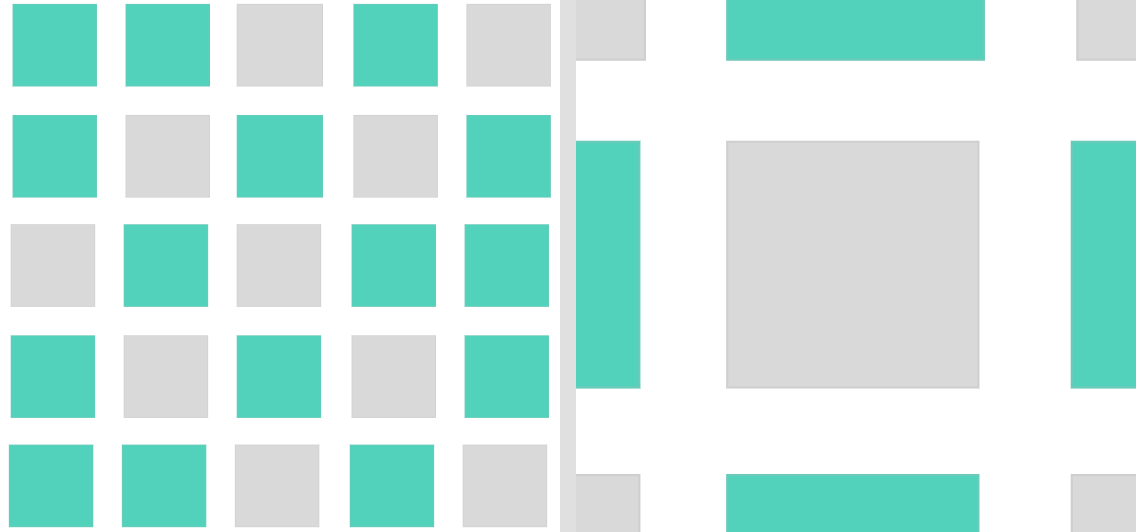
Left, the full canvas; right, a detail of the centre.
Write a WebGL 2 fragment shader that draws this pattern.

```glsl
#version 300 es
precision highp float;

uniform vec2 u_resolution;
out vec4 fragColor;

// Lengths are fractions of the canvas, measured from its top left
#define COUNT 5.0
#define ORIGIN vec2(0.0224, 0.0073)
#define PITCH vec2(0.2018, 0.2071)
#define SIZE vec2(0.1508, 0.1553)
#define JOG vec2(0.0033, 0.0017)
#define RIM_WIDTH 0.0014
#define RIM_AMOUNT 0.25
#define PAPER vec3(1.0)
#define TEAL vec3(0.325, 0.824, 0.733)
#define GREY vec3(0.851)
#define RIM_TONE vec3(0.70)

// Signed distance to an axis-aligned box
float boxDistance(vec2 p, vec2 halfSize) {
    vec2 q = abs(p) - halfSize;
    return length(max(q, 0.0)) + min(max(q.x, q.y), 0.0);
}

// Checkerboard with one grey square turned teal in every even row
bool isGrey(vec2 cell) {
    bool even = mod(cell.x + cell.y, 2.0) < 0.5;
    bool swapped = abs(cell.x - 2.0 * mod(cell.y, 4.0)) < 0.5;
    return even && !swapped;
}

void main() {
    vec2 uv = gl_FragCoord.xy / u_resolution;
    uv.y = 1.0 - uv.y;
    vec2 aspect = vec2(u_resolution.x / u_resolution.y, 1.0);
    float pixel = 1.0 / u_resolution.y;

    // Column and row, split in the middle of the gaps
    vec2 gap = 0.5 * (1.0 - SIZE / PITCH);
    vec2 cell = clamp(floor((uv - ORIGIN) / PITCH + gap), 0.0, COUNT - 1.0);

    // Small misalignments: row pairs drift left, right columns and odd rows jog
    vec2 corner = ORIGIN + cell * PITCH;
    corner.x += JOG.x * (step(2.5, cell.x) - floor(cell.y / 2.0));
    corner.y += JOG.y * mod(cell.y, 2.0);

    // The middle column is a little wider in the top two rows
    float widen = cell.x == 2.0 && cell.y < 1.5 ? JOG.x : 0.0;
    corner.x -= widen;
    vec2 halfSize = 0.5 * (SIZE + vec2(widen, 0.0));
    float d = boxDistance((uv - corner - halfSize) * aspect, halfSize * aspect);

    // Fill with a faint dull rim, then lay over the paper
    vec3 fill = isGrey(cell) ? GREY : TEAL;
    float rim = clamp(0.5 + (d + RIM_WIDTH) / pixel, 0.0, 1.0);
    fill = mix(fill, RIM_TONE, RIM_AMOUNT * rim);
    float coverage = clamp(0.5 - d / pixel, 0.0, 1.0);
    fragColor = vec4(mix(PAPER, fill, coverage), 1.0);
}
```
